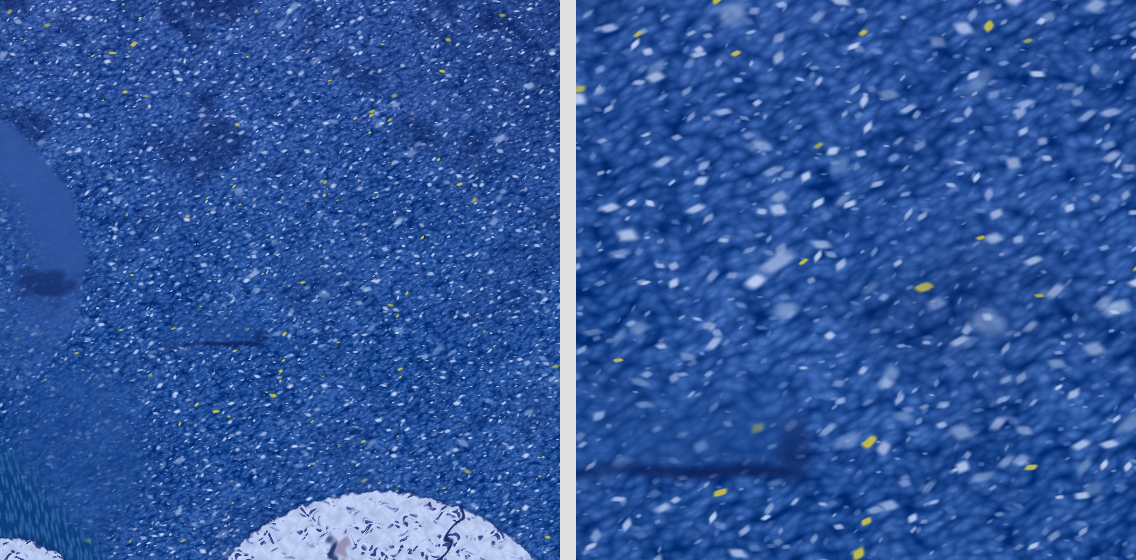
Left, the full canvas; right, a detail of the centre.
Write a WebGL 1 fragment shader that draws this texture.

```glsl
precision highp float;
uniform vec2 u_resolution;

#define GRAIN_ANGLE 0.42
#define GRAIN_CONTRAST 2.3
#define FLECK_DENSITY 0.52
#define CHIP_DENSITY 0.15
#define YELLOW_SHARE 0.055
#define DEEP vec3(0.07, 0.24, 0.52)
#define MID vec3(0.16, 0.33, 0.62)
#define SHADOW vec3(0.05, 0.13, 0.35)
#define PALE vec3(0.74, 0.80, 0.95)
#define YELLOW vec3(0.74, 0.72, 0.32)

vec2 hash2(vec2 p) {
  return fract(sin(vec2(dot(p, vec2(127.1, 311.7)), dot(p, vec2(269.5, 183.3)))) * 43758.55);
}

vec2 turn(vec2 v, float angle) {
  float c = cos(angle), s = sin(angle);
  return vec2(c * v.x + s * v.y, c * v.y - s * v.x);
}

// Distance to the nearest scattered point
float cellular(vec2 p) {
  vec2 base = floor(p);
  float nearest = 2.0;
  for (int j = -1; j <= 1; j++)
    for (int i = -1; i <= 1; i++) {
      vec2 cell = base + vec2(float(i), float(j));
      nearest = min(nearest, distance(p, cell + hash2(cell)));
    }
  return nearest;
}

// Slanted soft grains: x = coverage, y = random tint
vec2 flecks(vec2 p, float cells, float density) {
  vec2 q = p * cells, base = floor(q), best = vec2(0.0);
  for (int j = -1; j <= 1; j++)
    for (int i = -1; i <= 1; i++) {
      vec2 cell = base + vec2(float(i), float(j));
      vec2 place = hash2(cell + cells), form = hash2(cell + cells + 57.3);
      vec2 kind = hash2(cell - cells - 19.7);
      vec2 d = turn(q - cell - place, GRAIN_ANGLE + (form.x - 0.5) * 1.1);
      d.y *= 1.2 + 1.3 * place.x;
      d.x += 0.35 * d.y * sin(9.0 * form.y);
      float size = mix(0.2, 0.46, form.y * form.y);
      float rounded = pow(dot(d * d * d, d * d * d) + 0.000001, 0.16667);
      float reach = mix(length(d), rounded, 0.6);
      float cover = 1.0 - smoothstep(0.35 * size, 1.15 * size, reach);
      cover *= step(kind.x, density) * mix(0.45, 1.0, place.y);
      if (cover > best.x) best = vec2(cover, kind.y);
    }
  return best;
}

// Pale stone with clustered pits, a crack and a worn chip
vec3 stone(vec2 p) {
  vec2 bent = p + 0.005 * sin(p.yx * 170.0 + 2.0 * sin(p * 90.0));
  float clump = 0.5 + 0.5 * sin(p.x * 47.0 + 2.0 * sin(p.y * 60.0)) * sin(p.y * 75.0 + p.x * 30.0);
  float pits = cellular(turn(bent, 0.5) * vec2(55.0, 95.0)) + 0.35 * cellular(bent * 150.0);
  pits = 1.0 - smoothstep(0.3, 0.52, pits);
  vec3 color = PALE - 0.12 * (cellular(bent * 60.0) - 0.3);
  color = mix(color, vec3(0.15, 0.21, 0.50), pits * smoothstep(0.35, 0.7, clump) * 0.9);
  float crack = abs(bent.x - 0.787 - 0.42 * p.y - 0.005 * sin(p.y * 95.0));
  color = mix(color, SHADOW, 0.9 * (1.0 - smoothstep(0.001, 0.006, crack)));
  float chip = length((bent - vec2(0.612, 0.02)) * vec2(1.0, 0.5));
  color = mix(color, vec3(0.58, 0.56, 0.70), 1.0 - smoothstep(0.006, 0.015, chip));
  float hollow = length((bent - vec2(0.594, 0.02)) * vec2(1.0, 0.45));
  return mix(color, SHADOW, 0.85 * (1.0 - smoothstep(0.004, 0.012, hollow)));
}

void main() {
  vec2 p = gl_FragCoord.xy / u_resolution;
  vec2 slant = turn(p + 0.002 * sin(p.yx * 130.0), GRAIN_ANGLE);

  // Streaky ground with broad blotches
  float grain = cellular(slant * vec2(60.0, 125.0)) + 0.8 * cellular(slant * vec2(120.0, 200.0) + 7.0);
  float drift = sin(p.x * 9.0 + 2.0 * sin(p.y * 7.0)) * sin(p.y * 12.0 + 1.7 * sin(p.x * 8.0 + 1.0));
  float mottle = cellular(p * 11.0 + 0.3 * sin(p.yx * 40.0)) - 0.45;
  float smudge = cellular(slant * vec2(24.0, 38.0) + 3.0) - 0.45;
  float shade = 0.4 + 0.25 * drift + 0.5 * mottle - 0.7 * smudge;
  float streak = GRAIN_CONTRAST * (0.87 - grain);
  float upper = smoothstep(0.35, 1.0, p.y);
  float corner = smoothstep(0.38, 0.0, distance(p, vec2(1.0, 0.92)));
  float blotch = smoothstep(0.1, 0.8, drift * 0.6 - mottle) * (0.3 + 0.7 * upper);

  // Smooth slab at the left, dull patch and steep brushed corner below it
  float slab = length(p - vec2(-0.13, 0.53)) - 0.28 + 0.004 * sin(p.y * 55.0);
  float inside = 1.0 - smoothstep(-0.006, 0.008, slab);
  float rim = inside * smoothstep(-0.15, -0.05, slab) * smoothstep(0.3, 0.55, p.y);
  float dull = 1.0 - smoothstep(0.08, 0.17, length((p - vec2(0.14, 0.19)) * vec2(1.0, 0.8)));
  float brushed = 1.0 - smoothstep(0.15, 0.24, p.x + 0.9 * p.y);
  float ledgeSpan = smoothstep(0.25, 0.42, p.x) * (1.0 - smoothstep(0.46, 0.472, p.x));
  float ledge = ledgeSpan * smoothstep(0.384, 0.394, p.y) * (1.0 - smoothstep(0.40, 0.46, p.y));
  float calm = max(max(rim, 0.7 * dull), max(0.9 * brushed, 0.6 * ledge));

  shade += streak * (1.0 - 0.6 * calm);
  vec3 color = mix(DEEP, MID, clamp(shade, -0.9, 2.4));
  color += vec3(0.045, 0.01, 0.01) * upper;
  color = mix(color, SHADOW, 0.6 * blotch + 0.3 * corner);
  color = mix(color, vec3(0.20, 0.34, 0.63), 0.8 * rim + 0.3 * (inside - rim));
  float stain = 1.0 - smoothstep(0.015, 0.05, length((p - vec2(0.08, 0.49)) * vec2(0.7, 1.2)) + 0.04 * smudge);
  color = mix(color, SHADOW, 0.6 * stain);
  color = mix(color, vec3(0.13, 0.30, 0.58), 0.4 * max(dull, ledge));
  float bristles = 1.0 - smoothstep(0.1, 0.6, cellular(turn(p, 1.75) * vec2(35.0, 150.0)));
  color = mix(color, vec3(0.03, 0.23, 0.47) + 0.15 * bristles, 0.85 * brushed);

  // Grains from dust to chips
  float clear = (1.0 - calm) * (1.0 - 0.4 * blotch) * (1.0 - 0.4 * inside);
  vec2 dust = flecks(p, 108.0, 0.55), fleck = flecks(p, 64.0, FLECK_DENSITY);
  vec2 chip = flecks(p, 33.0, CHIP_DENSITY);
  color = mix(color, mix(vec3(0.36, 0.48, 0.74), PALE, dust.y * dust.y), 0.75 * dust.x * clear);
  color = mix(color, mix(vec3(0.42, 0.55, 0.76), PALE, chip.y), 0.75 * chip.x * clear);
  float gold = step(1.0 - YELLOW_SHARE, fleck.y);
  color = mix(color, mix(PALE, YELLOW, gold), min(1.0, fleck.x * (1.0 + 0.5 * gold)) * clear);

  // Shadow under the ledge
  float seam = ledgeSpan * (1.0 - smoothstep(0.0, 0.008, abs(p.y - 0.386 - 0.001 * sin(p.x * 90.0))));
  float end = 1.0 - smoothstep(0.004, 0.022, length((p - vec2(0.464, 0.397)) * vec2(1.3, 0.7)));
  color = mix(color, SHADOW, max(0.85 * seam, 0.55 * end));

  // Domed stones along the bottom
  float rough = 0.010 * (cellular(p * 45.0) - 0.45) + 0.004 * (cellular(p * 120.0) - 0.45);
  float dome = min(length(p - vec2(0.678, -0.256)) - 0.377, length(p - vec2(0.01, -0.13)) - 0.169) + rough;
  color = mix(color, SHADOW, 0.4 * (1.0 - smoothstep(0.0, 0.009, dome)));
  color = mix(color, stone(p), 1.0 - smoothstep(-0.003, 0.002, dome));

  gl_FragColor = vec4(color, 1.0);
}
```
